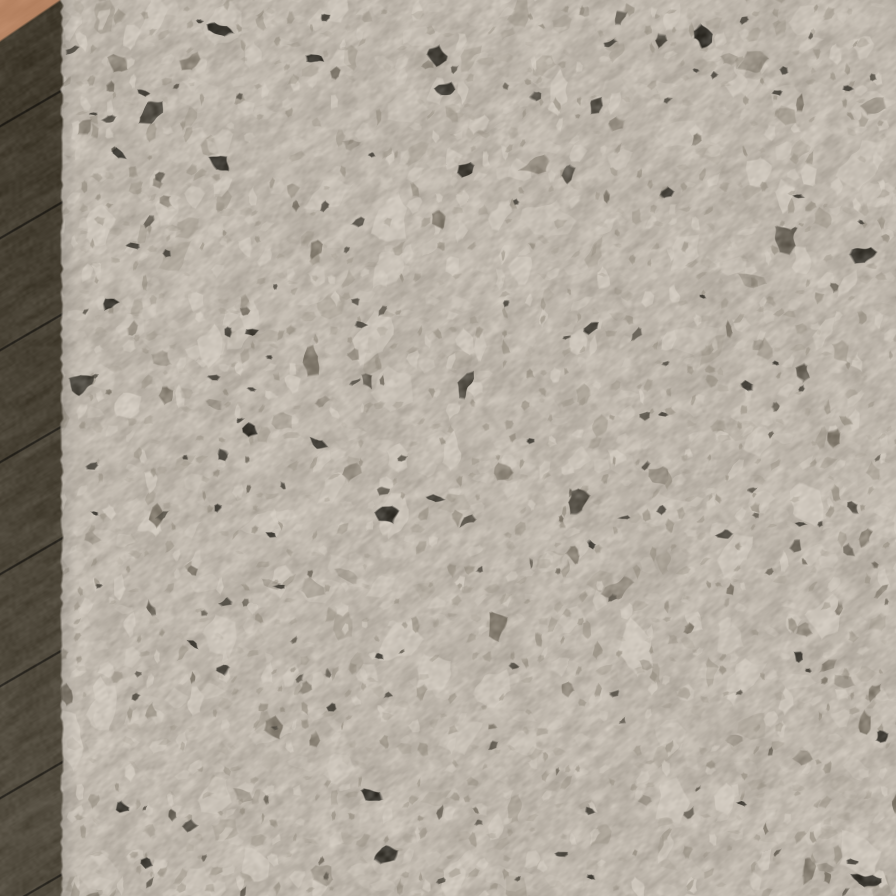
Reproduce this texture procedurally as a Shadertoy shader.

```glsl
// Pale terrazzo slab with scattered stone chips beside a strip of dark plank floor.
#define EDGE 0.069
#define SOFTNESS 0.0013
#define GRAIN_ANGLE 0.65
#define MOTTLE 0.15
#define FINE_GRAIN 0.055
#define PLANK_WIDTH 0.125
#define PLANK_SLOPE 0.58
#define DARK_SHARE 0.21
#define SPECK_SHARE 0.15

const float TAU = 6.2831853;
const vec3 CEMENT = vec3(0.742, 0.713, 0.672);
const vec3 PALE   = vec3(0.820, 0.792, 0.752);
const vec3 TAN    = vec3(0.610, 0.580, 0.530);
const vec3 GREY   = vec3(0.500, 0.470, 0.420);
const vec3 DARK   = vec3(0.200, 0.190, 0.165);
const vec3 WOOD   = vec3(0.295, 0.270, 0.220);
const vec3 ORANGE = vec3(0.720, 0.520, 0.390);

vec3 hash3(vec2 p) {
    vec3 q = fract(p.xyx * vec3(0.1031, 0.1030, 0.0973));
    q += dot(q, q.yxz + 33.33);
    return fract((q.xxy + q.yzz) * q.zyx);
}

float noise(vec2 p) {
    vec2 i = floor(p), f = fract(p);
    f = f * f * (3.0 - 2.0 * f);
    return mix(mix(hash3(i).x, hash3(i + vec2(1, 0)).x, f.x),
               mix(hash3(i + vec2(0, 1)).x, hash3(i + vec2(1, 1)).x, f.x), f.y);
}

float fbm(vec2 p) {
    float sum = 0.0, amp = 0.53;
    for (int k = 0; k < 4; k++) {
        sum += amp * noise(p);
        p = p * 2.03 + 19.7;
        amp *= 0.5;
    }
    return sum;
}

vec2 rotate(vec2 p, float a) {
    float c = cos(a), s = sin(a);
    return vec2(c * p.x + s * p.y, c * p.y - s * p.x);
}

// Signed distance to an irregular, slightly stretched hexagon.
float chipDistance(vec2 p, float radius, vec2 id, vec3 shape) {
    float stretch = mix(1.0, 1.45, shape.y);
    p = rotate(p, GRAIN_ANGLE + 2.4 * (shape.x - 0.5)) * vec2(1.0 / stretch, stretch);
    float d = -1.0;
    for (int k = 0; k < 6; k++) {
        vec3 h = hash3(id + 17.0 * float(k + 1));
        float a = TAU * (float(k) + 0.7 * h.x) / 6.0;
        d = max(d, dot(p, vec2(cos(a), sin(a))) - radius * mix(0.6, 1.0, h.y));
    }
    return d;
}

// One scattered layer: x is coverage, y is a random tone per chip.
vec2 chips(vec2 uv, float cells, float share, float size, float seed) {
    vec2 p = uv * cells, base = floor(p), hit = vec2(0.0);
    float soft = SOFTNESS * cells;
    for (int j = -1; j <= 1; j++)
    for (int i = -1; i <= 1; i++) {
        vec2 id = base + vec2(i, j);
        vec3 place = hash3(id + seed);
        if (place.z > share) continue;
        vec3 shape = hash3(id + seed + 71.0);
        float radius = size * mix(0.45, 1.0, shape.z * shape.z);
        float d = chipDistance(p - id - 0.15 - 0.7 * place.xy, radius, id + seed, shape);
        float cover = 1.0 - smoothstep(-soft, soft, d);
        if (cover > hit.x) hit = vec2(cover, shape.x);
    }
    return hit;
}

vec3 terrazzo(vec2 uv) {
    vec2 warped = uv + 0.005 * vec2(noise(uv * 90.0), noise(uv * 90.0 + 40.0));
    vec2 along = rotate(uv, GRAIN_ANGLE);
    float streaks = fbm(along * vec2(45.0, 95.0) + 60.0) - 0.5;
    float fine = noise(along * vec2(170.0, 290.0) + 30.0) - 0.5;
    vec3 col = CEMENT + MOTTLE * streaks;

    // Low-contrast aggregate
    vec2 c = chips(warped, 22.0, 0.25, 0.36, 11.0);
    col = mix(col, TAN, c.x * mix(0.1, 0.6, c.y));
    c = chips(warped, 15.0, 0.55, 0.42, 133.0);
    col = mix(col, PALE, c.x * mix(0.25, 0.85, c.y));
    c = chips(warped, 38.0, 0.6, 0.45, 257.0);
    col = mix(col, PALE, c.x * mix(0.2, 0.85, c.y));
    c = chips(warped, 50.0, 0.42, 0.36, 391.0);
    col = mix(col, TAN, c.x * mix(0.15, 0.85, c.y));

    // Grey and near-black stones, mottled inside
    float vein = 0.14 * (noise(uv * 150.0) - 0.5);
    c = chips(warped, 24.0, 0.13, 0.36, 523.0);
    col = mix(col, GREY + vein, c.x * mix(0.35, 0.95, c.y));
    c = chips(warped, 34.0, SPECK_SHARE, 0.24, 641.0);
    col = mix(col, mix(DARK, GREY, c.y), c.x * 0.9);
    c = chips(warped, 13.0, DARK_SHARE, 0.20, 787.0);
    col = mix(col, mix(DARK, GREY, 0.75 * c.y * c.y) + vein, c.x * 0.95);

    // Fine surface grain and a faint shade beside the floor
    col += FINE_GRAIN * fine;
    return col * mix(0.91, 1.0, smoothstep(0.0, 0.018, uv.x - EDGE));
}

vec3 plankFloor(vec2 uv) {
    float across = uv.y - PLANK_SLOPE * uv.x - 0.859;
    float seam = abs(fract(across / PLANK_WIDTH + 0.5) - 0.5) * PLANK_WIDTH;
    float grain = fbm(vec2(uv.x * 30.0, across * 120.0) + 80.0) - 0.5;
    vec3 col = WOOD + mix(0.035, -0.045, uv.y) + 0.11 * grain;
    col += 0.04 * (noise(uv * 260.0) - 0.5);
    col *= mix(0.5, 1.0, smoothstep(0.0003, 0.0025, seam));
    float corner = uv.y - 0.68 * uv.x - 0.954;
    return mix(col, ORANGE + 0.08 * grain, smoothstep(-0.002, 0.002, corner));
}

void mainImage(out vec4 fragColor, in vec2 fragCoord) {
    vec2 uv = fragCoord / iResolution.y;
    float ragged = 0.003 * (noise(vec2(uv.y * 150.0, 5.0)) - 0.5);
    float slab = smoothstep(-0.0018, 0.0018, uv.x - EDGE - ragged);
    vec3 col = mix(plankFloor(uv), terrazzo(uv), slab);
    fragColor = vec4(clamp(col, 0.0, 1.0), 1.0);
}
```
